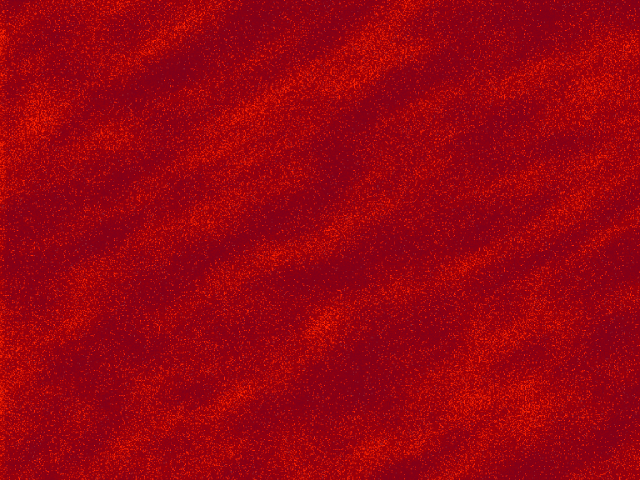
Give the GLSL for this texture, as a Shadertoy shader.

```glsl
// Crimson ground with slanted, soft streaks of fine orange-red grain.

const vec3 DARK_CRIMSON = vec3(0.500, 0.0, 0.100);
const vec3 WARM_RED     = vec3(0.660, 0.0, 0.010);
const vec3 ORANGE_GRAIN = vec3(1.0, 0.145, 0.01);
const vec3 PALE_GRAIN   = vec3(0.60, 0.18, 0.22);

const float STREAK_ANGLE  = 0.51;   // radians above the horizontal
const float GRAIN_ROWS    = 576.0;  // grains per canvas height
const float GRAIN_DENSITY = 0.080;  // grain share at mean streak strength
const float DENSITY_GAIN  = 0.62;   // how fast grains gather in the streaks
const float MAX_DENSITY   = 0.45;
const float PALE_DENSITY  = 0.010;
const float GROUND_JITTER = 0.85;
const float EDGE_WIDTH    = 0.02;   // bright strip on the left side
const float EDGE_GAIN     = 1.6;
const int   SAMPLES       = 3;      // filter samples per pixel side

float hash(vec2 p) {
    vec3 q = fract(p.xyx * vec3(0.1031, 0.1030, 0.0973));
    q += dot(q, q.yzx + 33.33);
    return fract((q.x + q.y) * q.z);
}

vec2 gradient(vec2 cell) {
    float angle = 6.28318 * hash(cell + 71.0);
    return vec2(cos(angle), sin(angle));
}

float gradientNoise(vec2 p) {
    vec2 i = floor(p), f = fract(p);
    vec2 u = f * f * f * (f * (f * 6.0 - 15.0) + 10.0);
    vec2 e = vec2(1.0, 0.0);
    float low  = mix(dot(gradient(i), f),
                     dot(gradient(i + e.xy), f - e.xy), u.x);
    float high = mix(dot(gradient(i + e.yx), f - e.yx),
                     dot(gradient(i + e.xx), f - e.xx), u.x);
    return mix(low, high, u.y);
}

// Streak strength, roughly zero mean and unit deviation.
float streaks(vec2 uv) {
    float c = cos(STREAK_ANGLE), s = sin(STREAK_ANGLE);
    vec2 p = vec2(c * uv.x + s * uv.y, c * uv.y - s * uv.x);
    p.y += 0.03 * gradientNoise(p * 2.0 + 5.0);
    float broad  = gradientNoise(p * vec2(1.6, 8.5) + 17.0);
    float medium = gradientNoise(p * vec2(3.5, 13.0) + 43.0);
    float knots  = gradientNoise(p * vec2(10.0, 18.0) + 89.0);
    float fibres = gradientNoise(p * vec2(6.0, 30.0) + 137.0);
    return 3.3 * (0.8 * broad + 0.75 * medium + 0.55 * knots + 0.3 * fibres);
}

// Colour of one grain cell: mottled ground, pale specks, orange grains.
vec3 grainColor(vec2 cell, float warmth, float density) {
    float jitter = GROUND_JITTER * (hash(cell + 311.0) - 0.5);
    vec3 color = mix(DARK_CRIMSON, WARM_RED, clamp(warmth + jitter, 0.0, 1.0));
    color = mix(color, PALE_GRAIN, step(hash(cell + 547.0), PALE_DENSITY));
    return mix(color, ORANGE_GRAIN, step(hash(cell + 129.0), density));
}

void mainImage(out vec4 fragColor, in vec2 fragCoord) {
    vec2 uv = fragCoord / iResolution.y;
    float strength = streaks(uv);
    strength += EDGE_GAIN * (1.0 - smoothstep(0.0, EDGE_WIDTH, uv.x));

    float warmth = smoothstep(-3.0, 4.0, strength);
    float density = min(GRAIN_DENSITY * exp(DENSITY_GAIN * strength), MAX_DENSITY);

    // Average the grains under this pixel to smooth their edges
    vec3 sum = vec3(0.0);
    for (int j = 0; j < SAMPLES; j++) {
        for (int i = 0; i < SAMPLES; i++) {
            vec2 shift = (vec2(i, j) + 0.5) / float(SAMPLES) - 0.5;
            vec2 cell = floor((fragCoord + shift) / iResolution.y * GRAIN_ROWS);
            sum += grainColor(cell, warmth, density);
        }
    }
    fragColor = vec4(sum / float(SAMPLES * SAMPLES), 1.0);
}
```
